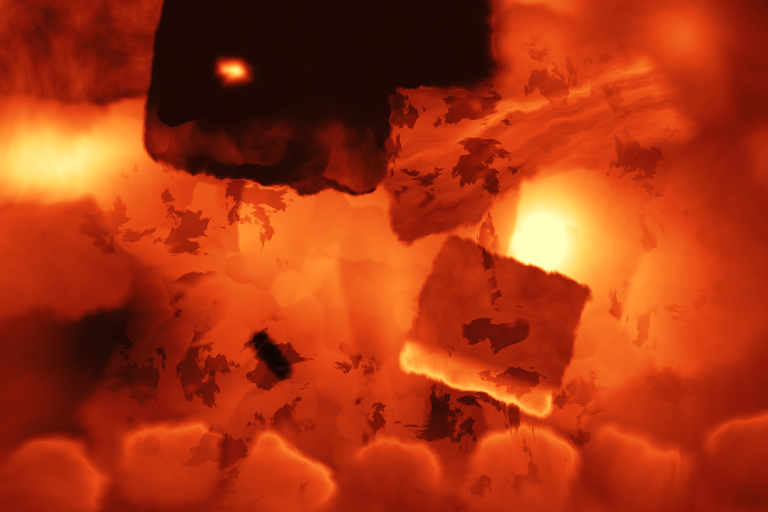
Write a Shadertoy shader that draws this texture.

```glsl
float hash(vec2 p) { return fract(sin(dot(p, vec2(127.1, 311.7))) * 43758.5); }

mat2 turn(float a) { return mat2(cos(a), -sin(a), sin(a), cos(a)); }

// Layered, self-warped sines, roughly -0.7 to 0.7
float ripple(vec2 p) {
    float sum = 0.0, amp = 0.5;
    for (int i = 0; i < 5; i++) {
        p = mat2(1.6, 1.2, -1.2, 1.6) * p + 1.7;
        p += 0.6 * sin(p.yx * 0.7 + 0.9);
        sum += amp * sin(p.x) * sin(p.y);
        amp *= 0.6;
    }
    return sum;
}

// Tilted cellular facets whose borders soften as sharpness falls
float facets(vec2 p, float sharpness) {
    float sum = 0.0, total = 0.0;
    for (int j = -1; j <= 1; j++)
    for (int i = -1; i <= 1; i++) {
        vec2 id = floor(p) + vec2(i, j);
        vec2 d = p - id - 0.1 - 0.8 * vec2(hash(id), hash(id + 31.0));
        float a = 6.28 * hash(id + 57.0);
        float w = exp(-sharpness * dot(d, d));
        sum += w * (hash(id + 83.0) + 0.5 * dot(d, vec2(cos(a), sin(a))));
        total += w;
    }
    return sum / total;
}

float glow(vec2 p, vec2 center, vec2 radius) {
    vec2 d = (p - center) / radius;
    return exp(-dot(d, d));
}

float slab(vec2 q, vec2 halfSize, float corner) {
    vec2 d = abs(q) - halfSize + corner;
    return length(max(d, 0.0)) + min(max(d.x, d.y), 0.0) - corner;
}

float cover(float d, float blur) { return 1.0 - smoothstep(-blur, blur, d); }

vec3 emberColor(float heat) {
    vec3 ramp[6] = vec3[6](
        vec3(0.16, 0.04, 0.02), vec3(0.55, 0.09, 0.03), vec3(0.88, 0.25, 0.07),
        vec3(1.0, 0.53, 0.17), vec3(1.0, 0.82, 0.36), vec3(1.0, 1.0, 0.74));
    float h = clamp(heat, 0.0, 4.999);
    int i = int(h);
    return mix(ramp[i], ramp[i + 1], fract(h)) * (1.0 + 0.6 * clamp(heat, -1.0, 0.0));
}

void mainImage(out vec4 fragColor, in vec2 fragCoord) {
    vec2 p = fragCoord / iResolution.y;
    p.x *= 1.5 * iResolution.y / iResolution.x;

    float focus = 1.0 - smoothstep(0.3, 0.75, length((p - vec2(0.75, 0.5)) * vec2(1.0, 1.15)));
    float blur = mix(0.03, 0.004, focus);
    float broad = ripple(p * 3.5);
    float fine = ripple(p * 15.0 + 4.0);
    vec2 warped = p + 0.035 * vec2(broad, ripple(p * 3.5 + 7.0));
    float rough = 0.016 * broad + 0.012 * fine * focus;

    // Bed of embers with a hot middle
    float heat = 0.65 + 0.9 * facets(warped * 4.2, mix(9.0, 45.0, focus)) + 0.35 * broad;
    heat += 0.35 * focus * (facets(warped * 13.0 + 5.0, 25.0) - 0.5);
    heat += 1.15 * glow(p, vec2(0.72, 0.52), vec2(0.5, 0.22));
    heat += 0.8 * glow(p, vec2(1.25, 0.42), vec2(0.2, 0.24));
    heat += 1.4 * glow(p, vec2(1.06, 0.9), vec2(0.12, 0.12));
    heat += 1.0 * glow(p, vec2(1.34, 0.93), vec2(0.09, 0.07));
    heat += 1.0 * glow(p, vec2(0.78, 0.38), vec2(0.06, 0.16));

    // Row of rounded coals along the bottom
    for (int i = 0; i < 7; i++) {
        float r = hash(vec2(i, 9.0));
        vec2 q = turn(1.6 * r - 0.8) * (warped - vec2(0.1 + 0.23 * float(i), 0.03 + 0.13 * r));
        float d = slab(q, vec2(0.1, 0.085), 0.05) + rough;
        float face = 1.0 + 0.8 * hash(vec2(i, 4.0)) + 5.0 * q.y + 0.4 * broad;
        face += 0.7 * exp(-abs(d + 0.012) * 60.0) * smoothstep(-0.02, 0.08, q.y);
        heat = mix(heat, face, cover(d, 0.5 * blur + 0.008));
    }

    // Sooty lumps and a reddish slab at the left
    heat -= 1.3 * glow(warped, vec2(0.22, 0.36), vec2(0.13, 0.11));
    heat -= 1.7 * cover(slab(turn(-0.9) * (p - vec2(0.53, 0.305)), vec2(0.05, 0.015), 0.014) + 0.5 * rough, 0.01);
    float left = slab(turn(0.25) * (warped - vec2(0.06, 0.48)), vec2(0.16, 0.11), 0.03) + rough;
    heat = mix(heat, 1.45 + 0.4 * broad + 3.0 * (p.y - 0.48), cover(left, 0.012));

    // Burning gaps
    heat += 2.7 * glow(warped, vec2(0.1, 0.71), vec2(0.22, 0.095)) * (1.0 - cover(left, 0.02));
    heat += 1.1 * glow(warped, vec2(0.03, 0.66), vec2(0.12, 0.07)) * (1.0 - cover(left, 0.02));
    heat += 1.3 * glow(p, vec2(1.07, 0.52), vec2(0.17, 0.16));
    heat += 2.2 * glow(p, vec2(1.06, 0.53), vec2(0.07, 0.085));
    float ceiling = slab(warped - vec2(0.08, 0.96), vec2(0.25, 0.14), 0.03) + rough;
    heat = mix(heat, 1.15 + 0.55 * broad + 0.5 * fine, cover(ceiling, 0.012));

    // Slanted log with grain along its length
    vec2 q = turn(0.35) * (warped - vec2(1.03, 0.72));
    float d = slab(q, vec2(0.3, 0.085), 0.03) + rough;
    float grain = ripple(q * vec2(5.0, 24.0));
    float face = 1.75 + 0.6 * grain + 1.5 * q.x + 0.9 * exp(-abs(q.y - 0.055) * 60.0);
    heat = mix(heat, face, cover(d, blur + 0.004));

    // Central block with a glowing lower edge
    q = turn(-0.33) * (p - vec2(0.97, 0.36));
    d = slab(q, vec2(0.155, 0.135), 0.025) + rough;
    face = 1.45 + 0.4 * broad + 0.35 * fine - 1.2 * q.x;
    float lip = 1.0 - smoothstep(-0.1, -0.065, q.y + 0.4 * rough);
    face += lip * (1.1 + 1.3 * exp(-abs(d + 0.008) * 70.0));
    heat = mix(heat, face, cover(d, 0.006));

    // Ash crust in broken patches
    float crust = smoothstep(0.08, 0.28, fine) * smoothstep(-0.1, 0.2, ripple(p * 4.5 + 2.0));
    heat -= 0.9 * crust * focus * (1.0 - smoothstep(2.8, 3.5, heat));

    // Black coal hanging from the top, chipped underneath
    d = min(slab(turn(-0.15) * (p - vec2(0.54, 0.84)), vec2(0.24, 0.21), 0.1),
            slab(p - vec2(0.78, 0.97), vec2(0.19, 0.15), 0.06)) + 1.3 * rough;
    float chips = facets(warped * 9.0 + 2.0, 60.0);
    face = -0.45 + 0.1 * fine + (0.2 + 1.1 * chips + 0.4 * fine) * (1.0 - smoothstep(0.68, 0.86, p.y + 0.1 * broad));
    face += 1.6 * exp(-abs(d) * 200.0) * smoothstep(0.1, 0.4, broad);
    face += 5.0 * glow(warped, vec2(0.47, 0.85), vec2(0.025, 0.02));
    heat = mix(heat, face, cover(d, mix(0.006, 0.04, smoothstep(0.75, 0.95, p.x))));

    fragColor = vec4(emberColor(heat), 1.0);
}
```
